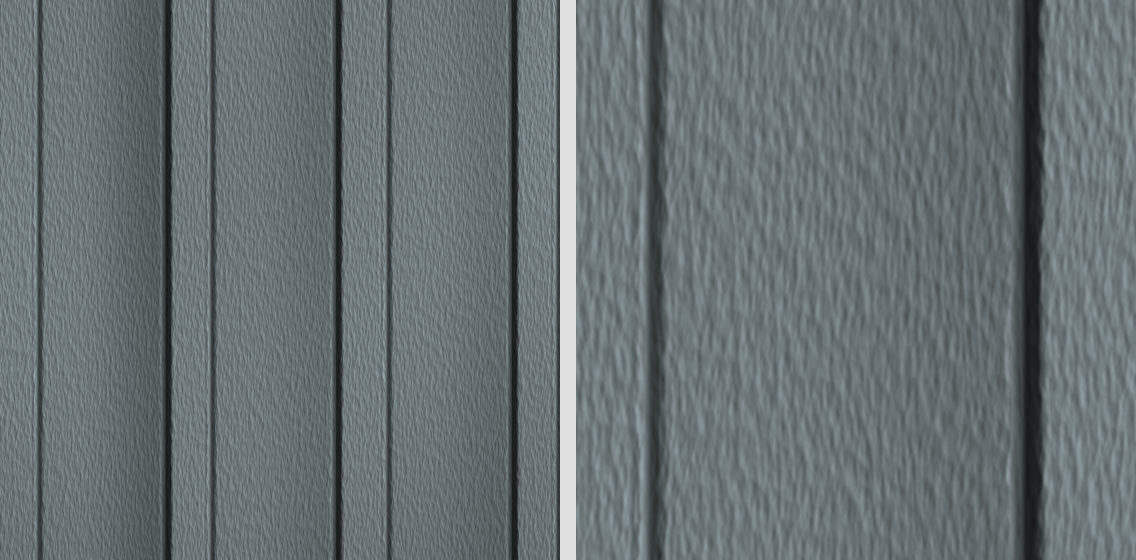
Left: the whole. Right: its middle third, enlarged.
A Shadertoy shader for this texture:

```glsl
// Grey-green ribbed cladding: wide panels and narrow battens with fine vertical wood grain.

vec2 hash2(vec2 p) {
    return fract(sin(vec2(dot(p, vec2(127.1, 311.7)), dot(p, vec2(269.5, 183.3)))) * 43758.5);
}

// Cellular noise: distance to the nearest scattered point
float cellular(vec2 p) {
    vec2 cell = floor(p), f = p - cell;
    float nearest = 4.0;
    for (int j = -1; j <= 1; j++)
    for (int i = -1; i <= 1; i++) {
        vec2 o = vec2(i, j);
        vec2 r = o + hash2(cell + o) - f;
        nearest = min(nearest, dot(r, r));
    }
    return sqrt(nearest);
}

// Relief lit from the left
float emboss(vec2 p) {
    return cellular(p) - cellular(p + vec2(0.5, 0.12));
}

// Soft vertical line
float band(float d, float width) {
    return exp(-d * d / (width * width));
}

// Every third batten is slightly wider
float spread(float k) { return cos(2.0944 * (k - 1.0)); }
float seamX(float k) { return 0.2994 + 0.309 * k - 0.0033 * spread(k); }
float ribX(float k) { return 0.382 + 0.309 * k + 0.0037 * spread(k); }

void mainImage(out vec4 fragColor, in vec2 fragCoord) {
    vec2 uv = fragCoord / iResolution.xy;

    // Short streaks in two sizes, bent a little
    vec2 q = uv + vec2(0.0012 * sin(uv.y * 37.0 + 3.0 * sin(uv.x * 23.0)), 0.0);
    float grain = 0.28 * emboss(q * vec2(180.0, 48.0))
                + 0.19 * emboss(q * vec2(290.0, 95.0) + 17.0);
    float x = uv.x + 0.004 * grain;

    float tone = 0.495, shadow = 1.0, shine = 0.0;
    for (int i = -1; i <= 2; i++) {
        float k = float(i);
        float seam = x - seamX(k), rib = x - ribX(k);

        // Panel face darkens toward its right side
        float s = rib / (seamX(k + 1.0) - ribX(k));
        float fall = i == -1 ? 0.12 : 0.065;
        float face = smoothstep(-0.01, 0.02, s) * (1.0 - smoothstep(0.98, 1.0, s));
        tone -= face * (0.008 + fall * smoothstep(0.25, 1.0, s));

        // Deep seam with a rolled lip on its left
        float core = smoothstep(-0.0085, -0.003, seam) * (1.0 - smoothstep(0.002, 0.0095, seam));
        shadow *= (1.0 - 0.74 * core) * (1.0 - 0.25 * band(seam + 0.0085, 0.003));
        shine += 0.085 * band(seam + 0.0133, 0.0022);

        // Shallow groove with a double bead on its left
        float groove = smoothstep(-0.0065, -0.001, rib) * (1.0 - smoothstep(0.001, 0.009, rib));
        shadow *= (1.0 - 0.52 * groove) * (1.0 - 0.14 * band(rib + 0.0125, 0.0018));
        shine += 0.06 * band(rib + 0.0085, 0.002) + 0.035 * band(rib + 0.0165, 0.002);
    }

    // Broad uneven light, dimmer at the foot
    tone += 0.012 * sin(uv.y * 5.0 - 1.0 + 2.0 * sin(uv.x * 4.0));
    tone -= 0.035 * pow(1.0 - uv.y, 3.0);

    tone = (tone + shine) * shadow * (1.0 + grain);
    fragColor = vec4(tone * vec3(0.895, 0.98, 1.0), 1.0);
}
```
